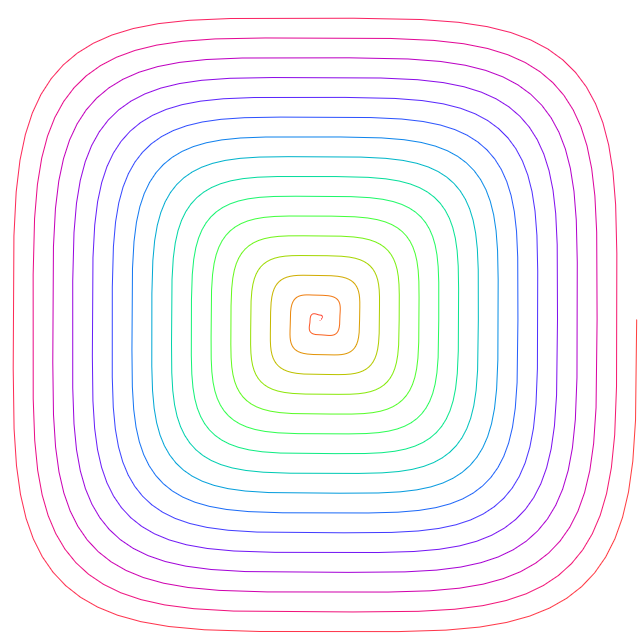
Write a WebGL 1 fragment shader that draws this background.

```glsl
precision highp float;
// A thin rainbow spiral on white whose turns are rounded squares (superellipses).
// The curve is a chain of short straight chords; each pixel finds its nearest turn
// from the curve's own polar coordinates and measures the chords around it.

uniform vec2 u_resolution;

const float TAU = 6.2831853;
const float TURNS = 16.0;          // windings from centre to outer end
const float OUTER_RADIUS = 0.4948; // reach of the outer end, in canvas units
const float CHORDS = 1000.0;       // straight pieces in the whole spiral
const float LINE_WIDTH = 0.0016;
const vec3 PAPER = vec3(1.0);

// Cyclic rainbow from three phase-shifted squared cosines
vec3 rainbow(float progress) {
  vec3 wave = cos(0.5 * TAU * (progress - vec3(0.0, 1.0, 2.0) / 3.0));
  return wave * wave;
}

// Point on the spiral at a progress of 0 (centre) to 1 (outer end)
vec2 spiralPoint(float progress) {
  float angle = TAU * fract(progress * TURNS);
  vec2 dir = vec2(cos(angle), sin(angle));
  return OUTER_RADIUS * progress * sign(dir) * sqrt(abs(dir));
}

float segmentDistance(vec2 p, vec2 a, vec2 b) {
  vec2 ab = b - a;
  float along = clamp(dot(p - a, ab) / max(dot(ab, ab), 1e-12), 0.0, 1.0);
  return length(p - a - ab * along);
}

// Progress along the spiral at the turn nearest to p
float nearestProgress(vec2 p) {
  vec2 squared = p * p;
  float radius = sqrt(length(squared));
  vec2 dir = sign(p) * squared + vec2(1e-12, 0.0);
  float fraction = atan(dir.y, dir.x) / TAU;
  float turn = floor(radius / OUTER_RADIUS * TURNS - fraction + 0.5);
  return clamp((turn + fraction) / TURNS, 0.0, 1.0);
}

void main() {
  float canvas = min(u_resolution.x, u_resolution.y);
  vec2 p = (gl_FragCoord.xy - 0.5 * u_resolution) / canvas;
  float progress = nearestProgress(p);

  // Distance to the chord at this angle and its neighbours
  float middle = floor(progress * CHORDS);
  float dist = 1.0;
  for (int i = -2; i <= 2; i++) {
    float chord = clamp(middle + float(i), 0.0, CHORDS - 1.0);
    vec2 start = spiralPoint(chord / CHORDS);
    vec2 end = spiralPoint((chord + 1.0) / CHORDS);
    dist = min(dist, segmentDistance(p, start, end));
  }

  // Antialiased stroke over the paper
  float ink = clamp((0.5 * LINE_WIDTH - dist) * canvas + 0.5, 0.0, 1.0);
  gl_FragColor = vec4(mix(PAPER, rainbow(progress), ink), 1.0);
}
```
